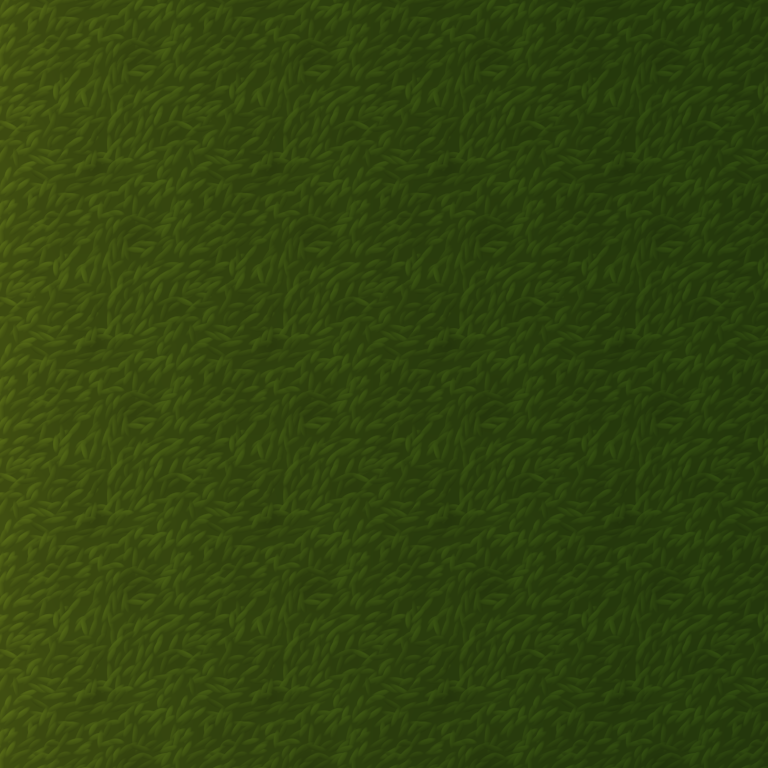
Write a three.js fragment shader that draws this texture.

```glsl
// Soft layered grass tile, repeated over a lawn that fades from olive to deep green.
#define REPEATS 4.36
#define CELLS 17.0
#define PATCHES 5.0
#define BLADE_LENGTH 1.12
#define BLADE_WIDTH 0.33
#define BLADE_BEND 0.12
#define LEAN 0.70
#define RELIEF 0.15
#define HOLLOW_DEPTH 0.09
#define SUNLIT vec3(0.277, 0.340, 0.072)
#define SHADED vec3(0.161, 0.248, 0.053)

varying vec2 vUv;

vec2 hash2(vec2 p) {
  vec3 q = fract(vec3(p.xyx) * vec3(0.1031, 0.1030, 0.0973));
  q += dot(q, q.yzx + 33.33);
  return fract((q.xx + q.yz) * q.zy);
}

// Value noise that wraps at the tile border
float tileNoise(vec2 tile, float cells, float seed) {
  vec2 p = tile * cells;
  vec2 i = floor(p);
  vec2 f = smoothstep(0.0, 1.0, fract(p));
  float a = hash2(mod(i, cells) + seed).x;
  float b = hash2(mod(i + vec2(1.0, 0.0), cells) + seed).x;
  float c = hash2(mod(i + vec2(0.0, 1.0), cells) + seed).x;
  float d = hash2(mod(i + 1.0, cells) + seed).x;
  return mix(mix(a, b, f.x), mix(c, d, f.x), f.y);
}

// One soft blade: x is its light, brighter on the upper flank, y its coverage
vec2 blade(vec2 offset, float angle, float bend, float size) {
  vec2 axis = vec2(cos(angle), sin(angle));
  float along = dot(offset, axis) / (BLADE_LENGTH * size);
  float across = dot(offset, vec2(-axis.y, axis.x)) - bend * along * along;
  across /= BLADE_WIDTH;
  float cover = 1.0 - smoothstep(0.2, 1.0, along * along + across * across);
  return vec2(0.35 * along + 1.1 * across, cover);
}

// Blades laid over each other, from the far rows to the near ones
float grass(vec2 tile) {
  vec2 p = tile * CELLS;
  vec2 home = floor(p);
  float relief = -0.75;
  for (int y = 2; y >= -2; y--) {
    for (int x = -2; x <= 2; x++) {
      vec2 cell = home + vec2(float(x), float(y));
      vec2 id = mod(cell, CELLS);
      vec2 place = hash2(id + 7.0);
      vec2 style = hash2(id + 61.0);
      float tone = mix(-0.45, 0.95, hash2(id + 29.0).x);
      float fan = tileNoise(id / CELLS, PATCHES, 113.0) - 0.5;
      float turn = 2.0 * style.x - 1.0;
      float angle = LEAN + 1.3 * fan + 0.25 * turn + 0.6 * turn * turn * turn;
      float bend = BLADE_BEND * (2.0 * style.y - 1.0);
      vec2 leaf = blade(p - cell - place, angle, bend, mix(0.75, 1.1, style.y));
      relief = mix(relief, tone + leaf.x, leaf.y);
    }
  }
  return relief;
}

// Soft hollow between tufts, wrapped at the tile border
float hollow(vec2 tile, vec2 centre, float radius) {
  vec2 d = fract(tile - centre + 0.5) - 0.5;
  return exp(-dot(d, d) / (radius * radius));
}

void main() {
  vec2 tile = fract(vUv * REPEATS);

  // Blades and uneven tufts
  float relief = grass(tile);
  float tufts = tileNoise(tile, PATCHES, 17.0) - 0.5;
  float dips = hollow(tile, vec2(0.54, 0.40), 0.07) + 0.7 * hollow(tile, vec2(0.74, 0.02), 0.07);
  float light = 1.0 + RELIEF * relief + 0.06 * tufts - HOLLOW_DEPTH * dips;

  // Light falling off across the lawn
  float fade = vUv.x * (2.0 - vUv.x);
  vec3 lawn = mix(SUNLIT, SHADED, fade);

  gl_FragColor = vec4(lawn * light, 1.0);
}
```
